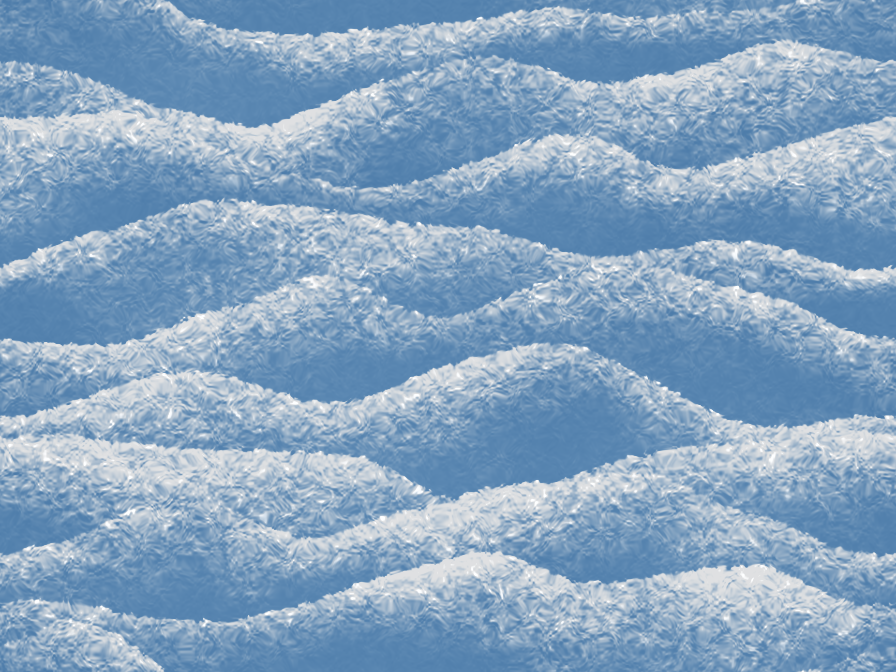
A Shadertoy shader for this texture:

```glsl
const float TAU = 6.2831853;
const float LAYERS = 9.0;                 // drifts from bottom to top
const float REACH = 0.14;                 // largest crest offset
const int OVERLAP = 5;                    // drifts that can cover a point
const float EDGE = 0.003;                 // crest softness
const vec2 LIT_DEPTH = vec2(0.022, 0.125); // range of the sunlit band
const vec2 CLUMP_CELLS = vec2(112.0, 92.0);
const vec2 GRAIN_CELLS = vec2(196.0, 152.0);
const vec2 SPECK_CELLS = vec2(340.0, 260.0);
const vec2 WARP_CELLS = vec2(60.0, 46.0);
const float GRAIN_CONTRAST = 1.25;
const vec3 DEEP_SHADOW = vec3(0.295, 0.48, 0.66);
const vec3 SHADOW = vec3(0.365, 0.54, 0.705);
const vec3 SUNLIT = vec3(0.875, 0.88, 0.885);

float hash(vec2 p) {
    return fract(sin(dot(p, vec2(127.1, 311.7))) * 43758.5453);
}

// Value noise that wraps after a whole number of cells
float noise(vec2 p, vec2 period) {
    vec2 i = floor(p), f = fract(p);
    f = f * f * (3.0 - 2.0 * f);
    vec2 a = mod(i, period), b = mod(i + 1.0, period);
    return mix(mix(hash(a), hash(vec2(b.x, a.y)), f.x),
               mix(hash(vec2(a.x, b.y)), hash(b), f.x), f.y);
}

// Wave with a long rise and a short fall
float swell(float x) {
    float a = TAU * x;
    return sin(a - 0.5 * sin(a));
}

float crestOffset(float x, float id) {
    float h = 0.042 * swell(x + hash(vec2(id, 1.0)));
    h += 0.026 * swell(2.0 * x + hash(vec2(id, 2.0)));
    h += 0.012 * swell(3.0 * x + hash(vec2(id, 3.0)));
    h += 0.045 * (hash(vec2(id, 4.0)) - 0.5);
    return h + 0.012 * (noise(vec2(x * 14.0, id), vec2(14.0, LAYERS)) - 0.5);
}

// Crumbs of three sizes, bent off their grids, centred on zero
float roughness(vec2 uv) {
    vec2 w = uv * WARP_CELLS;
    vec2 bend = vec2(noise(w, WARP_CELLS), noise(w + 17.0, WARP_CELLS)) - 0.5;
    vec2 q = uv + bend * vec2(0.010, 0.013);
    float crumbs = 0.42 * noise(q * CLUMP_CELLS, CLUMP_CELLS)
                 + 0.42 * noise(q * GRAIN_CELLS, GRAIN_CELLS)
                 + 0.36 * noise(q * SPECK_CELLS, SPECK_CELLS);
    return crumbs - 0.6;
}

// Sunlight on one drift: wide on its humps, narrow on its flanks
float sunlight(vec2 uv, float depth, float offset, float id) {
    float spread = noise(vec2(uv.x * 5.0, id + 20.0), vec2(5.0, 64.0));
    float strength = noise(vec2(uv.x * 6.0, id + 40.0), vec2(6.0, 64.0));
    spread = mix(spread, smoothstep(-0.06, 0.07, offset), 0.45);
    float width = mix(LIT_DEPTH.x, LIT_DEPTH.y, spread);
    vec2 q = vec2(uv.x, uv.y + 0.05 * sin(TAU * uv.x));
    vec2 foldCells = vec2(6.0, 10.0);
    float fold = noise(q * foldCells + 3.0 * id, foldCells) - 0.5;
    fold += 0.6 * (noise(q * foldCells * 3.0, foldCells * 3.0) - 0.5);
    float fall = exp(-pow(max(depth, 0.0) / width, 1.35));
    return mix(0.7, 1.15, strength) * fall - 0.23 + 0.38 * fold;
}

void mainImage(out vec4 fragColor, in vec2 fragCoord) {
    vec2 uv = fragCoord / iResolution.xy;

    // Crumbly surface, partly lit from above
    float rough = roughness(uv);
    float relief = rough - roughness(uv + vec2(0.0, 0.0032));
    float grain = 0.8 * rough + 0.45 * relief;

    // Drifts, painted from back to front
    float first = floor((uv.y - REACH) * LAYERS);
    float light = 0.0;
    for (int j = OVERLAP; j >= 0; j--) {
        float k = first + float(j);
        float id = mod(k, LAYERS);
        float offset = crestOffset(uv.x, id);
        float depth = k / LAYERS + offset - uv.y + 0.009 * rough;
        float cover = smoothstep(-EDGE, EDGE, depth);
        light = mix(light, sunlight(uv, depth, offset, id), cover);
    }

    // Grains catch the light most where the sun grazes them
    float grazing = smoothstep(-0.25, 0.3, light);
    float value = light + grain * GRAIN_CONTRAST * mix(0.25, 1.0, grazing);
    float tone = smoothstep(-0.28, 0.98, value);
    float glint = smoothstep(0.22, 0.42, rough) * grazing * tone;

    // Colour
    float haze = noise(uv * vec2(5.0, 7.0), vec2(5.0, 7.0));
    vec3 shade = mix(DEEP_SHADOW, SHADOW, clamp(0.35 + 0.6 * haze + 0.6 * grain, 0.0, 1.0));
    vec3 color = mix(shade, SUNLIT, tone) + 0.12 * glint;
    fragColor = vec4(clamp(color, 0.0, 1.0), 1.0);
}
```
